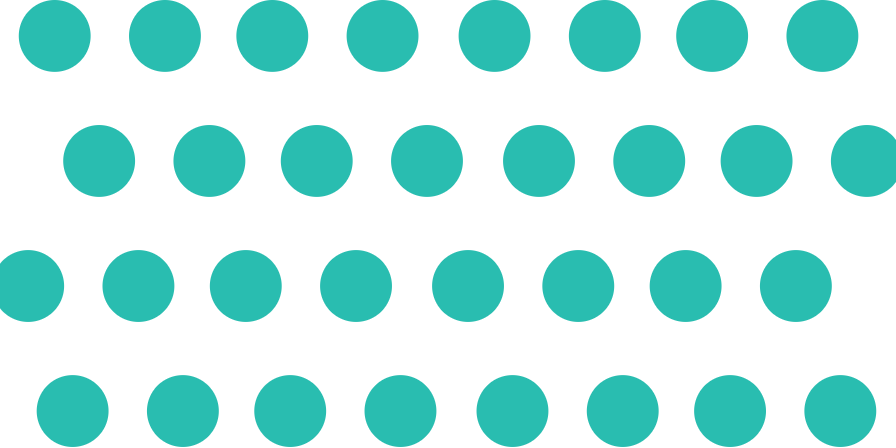
A Shadertoy shader for this pattern:

```glsl
// Four staggered rows of eight teal dots on white, with slightly uneven spacing.

// Centre of a dot, in canvas heights; rows count down from the top.
vec2 dotCentre(int row, int column) {
    // Columns repeat in groups of four, made of two unequal pairs.
    float x = 0.1221
            + 0.2461 * float(column & 1)
            + 0.4857 * float((column >> 1) & 1)
            + 0.9818 * float(column >> 2);

    // Odd rows step right, the lower two rows step left.
    x += 0.0992 * float(row & 1) - 0.0592 * float(row >> 1);
    return vec2(x, 0.9198 - 0.2791 * float(row));
}

void mainImage(out vec4 fragColor, in vec2 fragCoord) {
    vec2 point = fragCoord / iResolution.y;
    float pixel = 1.0 / iResolution.y;

    // Signed distance to the nearest dot.
    float edge = 1e3;
    for (int row = 0; row < 4; row++) {
        for (int column = 0; column < 8; column++) {
            edge = min(edge, length(point - dotCentre(row, column)) - 0.0802);
        }
    }

    // Fill with an edge one pixel wide.
    float coverage = clamp(0.5 - edge / pixel, 0.0, 1.0);
    vec3 teal = vec3(0.16, 0.74, 0.69);
    fragColor = vec4(mix(vec3(1.0), teal, coverage), 1.0);
}
```
